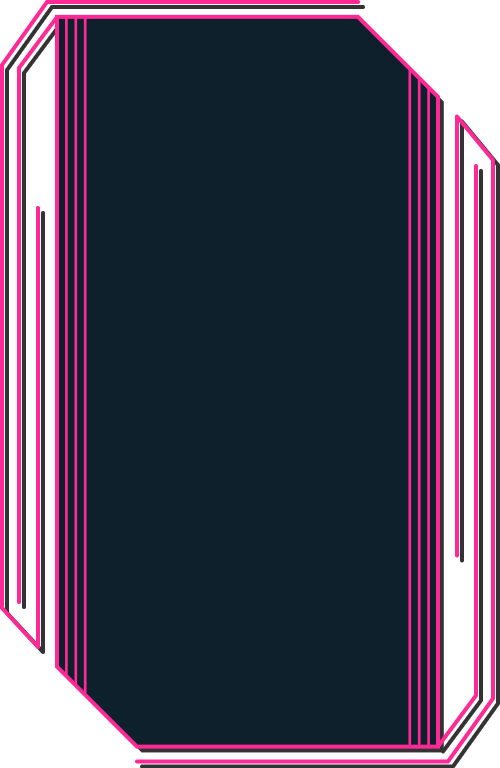
This background is drawn by a Shadertoy shader. Its source:

```glsl
// Dark bevelled panel framed by pink neon rails with offset grey shadows on white.

const vec2 CANVAS = vec2(500.0, 768.0);      // design units, y pointing down
const vec2 CENTRE = vec2(247.5, 381.75);
const vec2 PANEL_HALF = vec2(190.5, 364.9);
const float BEVEL = 475.4;                   // |x - y| limit of the cut corners
const vec2 SHADOW_OFFSET = vec2(5.0, 5.0);
const float RAIL_HALF = 2.0;

const vec3 WHITE = vec3(1.0);
const vec3 NAVY = vec3(0.053, 0.126, 0.168);
const vec3 PINK = vec3(1.0, 0.16, 0.59);
const vec3 GREY = vec3(0.2);

float segmentDist(vec2 p, vec2 a, vec2 b) {
    vec2 pa = p - a, ba = b - a;
    return length(pa - ba * clamp(dot(pa, ba) / dot(ba, ba), 0.0, 1.0));
}

// Rectangle with its upper right and lower left corners cut at 45 degrees
float panelDist(vec2 p) {
    vec2 q = p - CENTRE;
    vec2 box = abs(q) - PANEL_HALF;
    float cut = (abs(q.x - q.y) - BEVEL) * 0.70711;
    return max(max(box.x, box.y), cut);
}

// Outer hooked rail and short inner rail of one side; foot is the lower bend
float railDist(vec2 p, float foot) {
    vec2 outer[6] = vec2[6](
        vec2(358.0, 2.0), vec2(47.0, 2.0), vec2(2.0, 65.0),
        vec2(2.0, foot), vec2(38.0, 647.0), vec2(38.0, 208.0));
    float d = 1e5;
    for (int i = 0; i < 5; i++) {
        d = min(d, segmentDist(p, outer[i], outer[i + 1]));
    }
    vec2 bend = vec2(19.0, 68.0);
    d = min(d, segmentDist(p, vec2(57.0, 17.0), bend));
    return min(d, segmentDist(p, bend, vec2(19.0, foot - 6.0)));
}

// Both sides, the second turned half a circle about the centre
float frameDist(vec2 p) {
    return min(railDist(p, 608.0), railDist(2.0 * CENTRE - p, 603.5)) - RAIL_HALF;
}

// Four evenly spaced vertical lines along each side, clipped by the panel
float stripeDist(vec2 p, float panel) {
    float pitch = 9.4;
    float inset = PANEL_HALF.x - abs(p.x - CENTRE.x);
    float index = clamp(round(inset / pitch), 0.0, 3.0);
    return max(abs(inset - index * pitch) - 1.35, panel);
}

float coverage(float dist, float pixel) {
    return clamp(0.5 - dist / pixel, 0.0, 1.0);
}

void mainImage(out vec4 fragColor, in vec2 fragCoord) {
    vec2 uv = fragCoord / iResolution.xy;
    vec2 p = vec2(uv.x, 1.0 - uv.y) * CANVAS;
    float pixel = CANVAS.y / iResolution.y;

    // Shadows
    vec2 shadowPos = p - SHADOW_OFFSET;
    float shadow = min(frameDist(shadowPos), panelDist(shadowPos) - 0.8);
    vec3 color = mix(WHITE, GREY, coverage(shadow, pixel));

    // Panel fill
    float panel = panelDist(p);
    color = mix(color, NAVY, coverage(panel, pixel));

    // Neon lines
    float outline = abs(panel) - RAIL_HALF;
    float neon = min(frameDist(p), min(outline, stripeDist(p, panel)));
    color = mix(color, PINK, coverage(neon, pixel));

    fragColor = vec4(color, 1.0);
}
```
